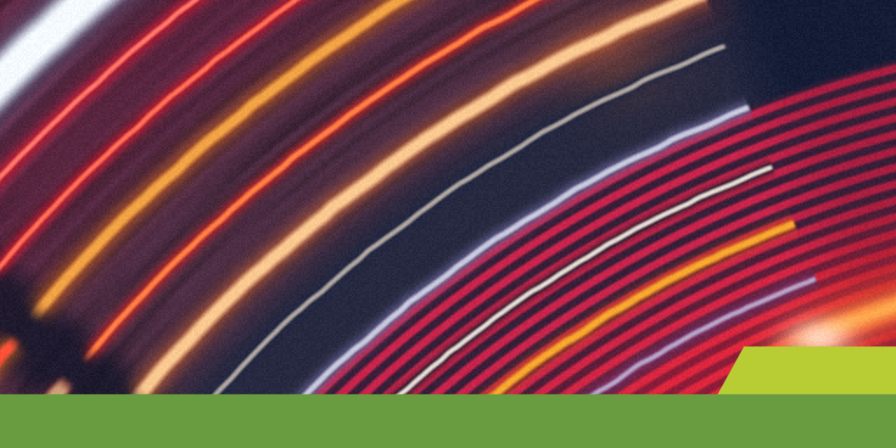
This background is drawn by a WebGL 2 fragment shader. Its source:

```glsl
#version 300 es
precision highp float;
// Long-exposure light trails: concentric arcs around a far centre at the lower
// right, over fine red grooves and dusky bands, with a flat bar and tab below.
// Each arc is a core plus halo in polar coordinates, cut by angle ranges.

#define CENTER vec2(2.732, -1.958)   // centre of all arcs, in canvas heights
#define TRAIL_END 0.372              // angle from vertical where trails stop
#define GAP_START 0.866              // dark break across the trails, far left
#define GAP_END 0.891
#define GROOVE_RADIUS 2.917          // outer rim of the red grooves
#define GROOVE_PERIOD 0.0355
#define WOBBLE 0.0045                // hand shake of the trails
#define GRAIN 0.035
#define BAR_TOP 0.12
#define TAB_TOP 0.2266

uniform vec2 u_resolution;
out vec4 fragColor;

const int TRAILS = 11;
const float radii[TRAILS] = float[](2.508, 2.640, 2.775, 2.917, 3.064, 3.190,
                                    3.333, 3.482, 3.612, 3.745, 3.897);
// rgb and half width
const vec4 cores[TRAILS] = vec4[](
    vec4(.72, .64, .78, .006), vec4(.97, .66, .18, .009),
    vec4(.90, .86, .83, .006), vec4(.79, .79, .87, .007),
    vec4(.69, .65, .63, .006), vec4(.98, .79, .57, .016),
    vec4(1.0, .50, .27, .007), vec4(.95, .64, .27, .013),
    vec4(1.0, .44, .34, .006), vec4(1.0, .47, .41, .006),
    vec4(.96, .98, 1.0, .046));
const vec4 halos[TRAILS] = vec4[](
    vec4(.36, .20, .42, .018), vec4(.75, .28, .12, .019),
    vec4(.15, .10, .16, .016), vec4(.40, .38, .57, .019),
    vec4(.13, .15, .25, .020), vec4(.74, .37, .22, .031),
    vec4(.80, .15, .15, .018), vec4(.70, .34, .14, .030),
    vec4(.80, .10, .18, .018), vec4(.78, .10, .20, .020),
    vec4(.35, .48, .63, .060));

float hash(vec2 p) {
    vec3 q = fract(p.xyx * 0.1031);
    q += dot(q, q.yzx + 33.33);
    return fract((q.x + q.y) * q.z);
}

float noise(vec2 p) {
    vec2 i = floor(p), f = fract(p);
    f = f * f * (3.0 - 2.0 * f);
    return mix(mix(hash(i), hash(i + vec2(1, 0)), f.x),
               mix(hash(i + vec2(0, 1)), hash(i + vec2(1, 1)), f.x), f.y);
}

float bell(float d, float width) {
    return exp(-d * d / (width * width));
}

// Dusky bands outside, red grooves inside
vec3 backdrop(float r, float a) {
    vec3 navy = mix(vec3(.08, .11, .21), vec3(.15, .16, .25),
                    smoothstep(.33, .39, a));
    vec3 plum = mix(vec3(.27, .16, .24), vec3(.34, .14, .24),
                    smoothstep(3.3, 3.75, r));
    plum *= 0.8 + 0.4 * noise(vec2(r * 65.0, a * 9.0));
    float outer = smoothstep(3.06, 3.19, r) * smoothstep(.34, .38, a);
    vec3 color = mix(navy, plum, outer);

    float wave = 0.5 - 0.5 * cos(6.28319 * (r - GROOVE_RADIUS) / GROOVE_PERIOD);
    float inner = 1.0 - smoothstep(2.42, 2.68, r);
    vec3 valley = mix(vec3(.22, .12, .22), vec3(.55, .11, .22), inner);
    vec3 crest = mix(vec3(.79, .14, .30), vec3(.88, .15, .24), inner);
    crest *= mix(.84, 1.0, smoothstep(.31, .40, a));
    vec3 grooves = mix(valley, crest, smoothstep(.1, .9, wave));
    return mix(grooves, color,
               smoothstep(GROOVE_RADIUS - .008, GROOVE_RADIUS + .008, r));
}

void main() {
    vec2 p = gl_FragCoord.xy / u_resolution.y;
    float px = 1.0 / u_resolution.y;
    vec2 q = p - CENTER;
    float r = length(q), a = atan(-q.x, q.y);
    vec3 color = backdrop(r, a);

    // Warm haze near the upper ends and the dark break at the left
    color = mix(color, vec3(.52, .28, .22),
                .55 * bell(length((p - vec2(1.36, .88)) * vec2(.75, 1.0)), .10));
    float gap = smoothstep(GAP_START - .025, GAP_START, a)
              * (1.0 - smoothstep(GAP_END, GAP_END + .03, a));
    color = mix(color, vec3(.09, .09, .17), .85 * gap);

    // Trails
    float shaken = r + WOBBLE * (noise(vec2(a * 42.0, r * 2.0)) - 0.5)
                     + 0.4 * WOBBLE * (noise(vec2(a * 110.0, 7.0)) - 0.5);
    float lit = smoothstep(TRAIL_END - .002, TRAIL_END + .002, a);
    lit *= 1.0 - smoothstep(GAP_START - .012, GAP_START + .006, a)
               * (1.0 - smoothstep(GAP_END - .008, GAP_END + .004, a));
    float beyond = smoothstep(GAP_START, GAP_END, a);
    for (int i = 0; i < TRAILS; i++) {
        float d = abs(shaken - radii[i]);
        vec4 core = cores[i], halo = halos[i];
        if (i == 7) core.rgb = mix(core.rgb, vec3(1.0, .32, .22), beyond);
        if (i == 6) core = mix(core, vec4(.80, .62, .48, .018), beyond);
        color = mix(color, halo.rgb, .85 * lit * bell(d, halo.w));
        float edge = 1.0 - smoothstep(core.w * .5 - px, core.w * 1.3 + px, d);
        color = mix(color, core.rgb, lit * edge);
    }

    // Flare at the lower right
    float flare = 1.0 - smoothstep(.36, .47, a);
    color = mix(color, vec3(.93, .30, .17), .75 * flare * bell(r - 2.39, .065));
    color = mix(color, vec3(1.0, .66, .30), flare * bell(r - 2.39, .026));
    color = mix(color, vec3(1.0, .87, .80),
                .85 * bell(length((p - vec2(1.83, .245)) * vec2(.6, 1.0)), .04));
    color += GRAIN * (hash(floor(p * 256.0)) - 0.5);

    // Flat tab with a slanted side, then the bar
    float side = p.x - 1.602 - (p.y - BAR_TOP) * 0.55;
    float tab = smoothstep(-px, px, min(side * .876, TAB_TOP - p.y));
    color = mix(color, vec3(.72, .80, .20), tab);
    color = mix(color, vec3(.41, .61, .25), smoothstep(-px, px, BAR_TOP - p.y));
    fragColor = vec4(clamp(color, 0.0, 1.0), 1.0);
}
```
